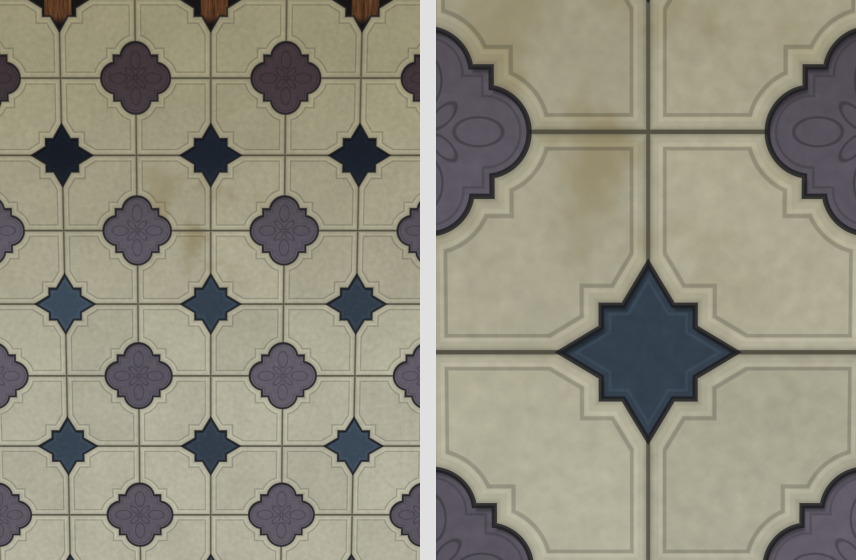
Left: the whole. Right: its middle third, enlarged.
Reproduce this pattern procedurally as a Shadertoy shader.

```glsl
vec2 hash2(vec2 p) {
    vec3 k = fract(p.xyx * vec3(0.1031, 0.103, 0.0973));
    k += dot(k, k.yzx + 33.33);
    return fract((k.xx + k.yz) * k.zy);
}

float cornerSlope(vec2 cell, vec2 corner, vec2 f) {
    return dot(hash2(cell + corner) * 2.0 - 1.0, f - corner);
}

float gradientNoise(vec2 p) {
    vec2 i = floor(p), f = p - i;
    vec2 s = f * f * f * (f * (f * 6.0 - 15.0) + 10.0);
    float low = mix(cornerSlope(i, vec2(0, 0), f), cornerSlope(i, vec2(1, 0), f), s.x);
    float high = mix(cornerSlope(i, vec2(0, 1), f), cornerSlope(i, vec2(1, 1), f), s.x);
    return mix(low, high, s.y);
}

float fbm(vec2 p) {
    float sum = 0.0, gain = 0.6;
    for (int i = 0; i < 4; i++) {
        sum += gain * gradientNoise(p);
        p = mat2(1.6, 1.2, -1.2, 1.6) * p + 7.3;
        gain *= 0.5;
    }
    return sum;
}

float fill(float d, float aa) { return 1.0 - smoothstep(-aa, aa, d); }
float stroke(float d, float halfWidth, float aa) { return fill(abs(d) - halfWidth, aa); }

// Major and minor distance from the centre of a four-fold figure
vec2 foldQuarter(vec2 p) {
    p = abs(p);
    return vec2(max(p.x, p.y), min(p.x, p.y));
}

float starShape(vec2 p) {
    vec2 f = foldQuarter(p);
    float spike = (f.y - 0.6 * (0.405 - f.x)) / length(vec2(1.0, 0.6));
    return min(spike, f.x - 0.215);
}

float foilShape(vec2 p) {
    vec2 f = foldQuarter(p);
    return min(length(f - vec2(0.26, 0.0)) - 0.2, f.x - 0.29);
}

float ellipseShape(vec2 p, vec2 radii) {
    return (length(p / radii) - 1.0) * min(radii.x, radii.y);
}

float flowerRelief(vec2 p, float aa) {
    vec2 f = foldQuarter(p);
    vec2 diagonal = vec2(f.x + f.y, f.x - f.y) * 0.7071;
    float petal = ellipseShape(f - vec2(0.23, 0.0), vec2(0.11, 0.065));
    float leaf = ellipseShape(diagonal - vec2(0.1, 0.0), vec2(0.075, 0.035));
    return max(stroke(petal, 0.005, aa), stroke(leaf, 0.005, aa));
}

// Slight perspective: one unit is one tile, stars at even corners
vec2 tilePlane(vec2 uv) {
    float drop = 0.457 - uv.y;
    return vec2((uv.x - 0.3763) * (7.695 + 0.6 * drop), -drop * (7.713 + 0.69 * drop));
}

vec3 tileColor(vec2 p, float height, float edge, float aa) {
    vec3 color = mix(vec3(0.69, 0.68, 0.605), vec3(0.60, 0.575, 0.465), smoothstep(0.2, 1.0, height));
    color *= 1.0 + 0.05 * (hash2(floor(p) + 40.0).x - 0.5);
    color *= 1.0 + 0.07 * fbm(p * 1.7) + 0.10 * fbm(p * 13.0);
    // Damp brown stains in the upper middle
    float stain = exp(-dot(p - vec2(-0.2, 1.2), p - vec2(-0.2, 1.2)) * 1.3);
    color = mix(color, vec3(0.57, 0.53, 0.41), stain * smoothstep(-0.05, 0.3, fbm(p * 2.2 + 3.0)));
    // Raised border
    color *= 1.0 + 0.05 * stroke(edge - 0.056, 0.008, aa);
    color *= 1.0 - 0.16 * stroke(edge - 0.076, 0.008, aa);
    return color * mix(0.82, 1.0, smoothstep(0.0, 0.035, edge));
}

vec3 foilColor(vec2 local, vec2 id, float height, float d, float aa) {
    vec3 color = mix(vec3(0.365, 0.345, 0.385), vec3(0.25, 0.21, 0.225), smoothstep(0.5, 0.9, height));
    color *= 1.0 + 0.1 * (hash2(id + 11.0).x - 0.5) + 0.12 * fbm(local * 16.0 + id * 5.0);
    color *= 1.0 - 0.22 * flowerRelief(local, aa);
    return color * (1.0 - 0.14 * stroke(d + 0.04, 0.006, aa));
}

vec3 starColor(vec2 local, vec2 id, float height, float d, float aa) {
    vec3 color = mix(vec3(0.22, 0.27, 0.32), vec3(0.10, 0.12, 0.155), smoothstep(0.48, 0.74, height));
    color *= 1.0 + 0.25 * (hash2(id + 23.0).x - 0.5) + 0.12 * fbm(local * 16.0 + id * 5.0);
    return color * (1.0 + 0.13 * stroke(d + 0.04, 0.007, aa));
}

// Empty socket with old timber behind it
vec3 socketColor(vec2 local, vec2 id, float aa) {
    float grain = fbm(vec2(local.x * 24.0 + id.x * 9.0, local.y * 3.0));
    float shift = 0.12 * (hash2(id).x - 0.3);
    float timber = fill(abs(local.x - shift) - 0.18, aa) * smoothstep(-0.34, -0.2, local.y);
    vec3 wood = vec3(0.34, 0.22, 0.14) * (1.0 + 0.9 * grain);
    return mix(vec3(0.09, 0.08, 0.08), wood, timber);
}

void mainImage(out vec4 fragColor, in vec2 fragCoord) {
    vec2 uv = fragCoord / iResolution.y;
    vec2 p = tilePlane(uv);
    float aa = 6.0 / iResolution.y;
    vec2 starId = floor((p + 1.0) * 0.5), foilId = floor(p * 0.5);
    vec2 starLocal = p - 2.0 * starId, foilLocal = p - 2.0 * foilId - 1.0;
    float star = starShape(starLocal), foil = foilShape(foilLocal);
    vec2 joints = 0.5 - abs(fract(p) - 0.5);
    float insert = min(star, foil);

    vec3 color = tileColor(p, uv.y, min(min(joints.x, joints.y), insert * 0.85), aa);
    float seam = max(0.75 * stroke(joints.x, 0.009, aa), 0.85 * stroke(joints.y, 0.010, aa));
    color = mix(color, vec3(0.29, 0.28, 0.23), seam);

    // Inserts, with the top row of stars missing
    vec3 starFace = starId.y > 1.5 ? socketColor(starLocal, starId, aa)
                                   : starColor(starLocal, starId, uv.y, star, aa);
    color = mix(color, foilColor(foilLocal, foilId, uv.y, foil, aa), fill(foil, aa));
    color = mix(color, starFace, fill(star, aa));

    // Recess shadow and dark gap
    vec2 shade = vec2(-0.012, 0.025);
    float shifted = min(starShape(starLocal + shade), foilShape(foilLocal + shade));
    color *= 1.0 - 0.35 * fill(insert, aa) * smoothstep(-0.015, 0.015, shifted);
    color = mix(color, vec3(0.11, 0.11, 0.12), 0.8 * stroke(insert, 0.012, aa));
    fragColor = vec4(color, 1.0);
}
```
